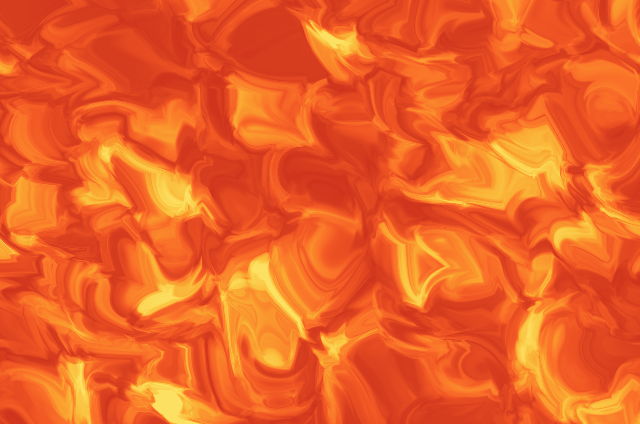
Write a WebGL 2 fragment shader that draws this texture.

```glsl
#version 300 es
precision highp float;

uniform vec2 u_resolution;
out vec4 fragColor;

vec2 gradientAt(vec2 cell) {
    vec3 h = fract(cell.xyx * vec3(0.1031, 0.1030, 0.0973));
    h += dot(h, h.yzx + 33.33);
    float angle = 6.28318 * fract((h.x + h.y) * h.z);
    return vec2(cos(angle), sin(angle));
}

float noise(vec2 p) {
    vec2 i = floor(p), f = fract(p);
    vec2 u = f * f * f * (f * (f * 6.0 - 15.0) + 10.0);
    vec2 e = vec2(1.0, 0.0);
    float bottom = mix(dot(gradientAt(i), f), dot(gradientAt(i + e), f - e), u.x);
    float top = mix(dot(gradientAt(i + e.yx), f - e.yx), dot(gradientAt(i + 1.0), f - 1.0), u.x);
    return 1.08 * mix(bottom, top, u.y);
}

// Creased offsets that squeeze one side of each puff into a sharp fold
vec2 foldSpace(vec2 p) {
    float frequency = 0.8;
    for (int i = 0; i < 4; i++) {
        vec2 s = p * frequency + float(i) * 17.3;
        vec2 fold = vec2(abs(noise(s + 5.2)), abs(noise(s.yx + 41.7)));
        p += (fold - 0.18) * 0.85 / frequency;
        frequency *= 1.9;
    }
    return p;
}

// Small billows, creased where the noise changes sign
float creases(vec2 p) {
    float sum = 0.0, amplitude = 0.5;
    for (int i = 0; i < 4; i++) {
        p = mat2(1.6, 1.2, -1.2, 1.6) * p + 9.1;
        sum += amplitude * abs(noise(p));
        amplitude *= 0.46;
    }
    return sum;
}

vec3 flameColor(float heat) {
    vec3 color = vec3(0.81, 0.20, 0.11);
    color = mix(color, vec3(0.84, 0.24, 0.12), smoothstep(0.03, 0.12, heat));
    color = mix(color, vec3(0.94, 0.33, 0.14), clamp((heat - 0.12) / 0.13, 0.0, 1.0));
    color = mix(color, vec3(0.98, 0.44, 0.16), clamp((heat - 0.25) / 0.11, 0.0, 1.0));
    color = mix(color, vec3(0.98, 0.53, 0.17), clamp((heat - 0.36) / 0.09, 0.0, 1.0));
    color = mix(color, vec3(0.98, 0.64, 0.19), clamp((heat - 0.45) / 0.08, 0.0, 1.0));
    color = mix(color, vec3(0.98, 0.76, 0.25), clamp((heat - 0.53) / 0.11, 0.0, 1.0));
    return mix(color, vec3(0.99, 0.88, 0.38), clamp((heat - 0.64) / 0.2, 0.0, 1.0));
}

void main() {
    vec2 uv = gl_FragCoord.xy / u_resolution.y;

    // Stretch the puffs along the falling diagonal
    vec2 p = vec2(dot(uv, vec2(0.82, -0.57)) * 4.0, dot(uv, vec2(0.57, 0.82)) * 5.2) + 23.0;
    vec2 q = foldSpace(p);

    // Broad puffs carry the small billows, so valleys stay calm
    float base = noise(q);
    float puff = sqrt(base * base + 0.001);
    float detail = creases(q);
    float heat = puff * (0.7 + 2.0 * detail) + 0.5 * detail;
    heat *= 1.0 + 0.9 * noise(p * 0.45 + 70.0);

    fragColor = vec4(flameColor(heat), 1.0);
}
```
